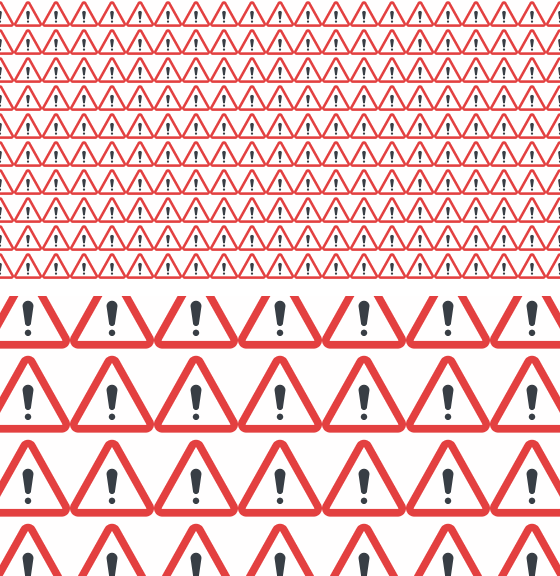
Top: the whole. Bottom: its middle third, enlarged.
This pattern is drawn by a Shadertoy shader. Its source:

```glsl
// Grid of red rounded warning triangles, each holding a dark exclamation mark.

const float ROWS = 10.0;           // repeats down; square cells give 20 across at 2:1

// Lengths below are in cell units, with x = 0 on the triangle's axis.
const float BASE_Y = 0.14;         // core triangle, before rounding
const float APEX_Y = 0.855;
const float HALF_BASE = 0.40;
const float MID_RADIUS = 0.054;    // offset from the core to the stroke's centre line
const float HALF_STROKE = 0.046;

const vec2 MARK_TOP = vec2(0.0, 0.545);
const vec2 MARK_BOTTOM = vec2(0.0, 0.345);
const float MARK_TOP_RADIUS = 0.065;
const float MARK_BOTTOM_RADIUS = 0.036;
const vec2 DOT_CENTRE = vec2(0.0, 0.228);
const float DOT_RADIUS = 0.038;

const vec3 PAPER = vec3(1.0, 0.995, 0.995);
const vec3 RED = vec3(0.89, 0.25, 0.25);
const vec3 INK = vec3(0.22, 0.245, 0.27);

// Offset from p to the nearest point of segment ab; z is the position along it.
vec3 segmentOffset(vec2 p, vec2 a, vec2 b) {
    vec2 ab = b - a;
    float t = clamp(dot(p - a, ab) / dot(ab, ab), 0.0, 1.0);
    return vec3(p - a - ab * t, t);
}

// Signed distance to the upright isosceles core triangle.
float sdTriangle(vec2 p) {
    p.x = abs(p.x);
    vec2 apex = vec2(0.0, APEX_Y);
    vec2 corner = vec2(HALF_BASE, BASE_Y);
    float toSide = length(segmentOffset(p, apex, corner).xy);
    float toBase = length(segmentOffset(p, vec2(0.0, BASE_Y), corner).xy);
    vec2 sideNormal = normalize(vec2(APEX_Y - BASE_Y, HALF_BASE));
    bool inside = p.y > BASE_Y && dot(p - apex, sideNormal) < 0.0;
    return min(toSide, toBase) * (inside ? -1.0 : 1.0);
}

// Tapered bar with a round dot beneath.
float sdExclamation(vec2 p) {
    vec3 bar = segmentOffset(p, MARK_TOP, MARK_BOTTOM);
    float barDistance = length(bar.xy) - mix(MARK_TOP_RADIUS, MARK_BOTTOM_RADIUS, bar.z);
    return min(barDistance, length(p - DOT_CENTRE) - DOT_RADIUS);
}

float coverage(float distance, float pixel) {
    return clamp(0.5 - distance / pixel, 0.0, 1.0);
}

void mainImage(out vec4 fragColor, in vec2 fragCoord) {
    float pixel = ROWS / iResolution.y;
    vec2 grid = fragCoord * pixel;

    // Triangles centre on whole x, so the left and right edges cut one in half.
    vec2 cell = vec2(fract(grid.x + 0.5) - 0.5, fract(grid.y));

    float outline = abs(sdTriangle(cell) - MID_RADIUS) - HALF_STROKE;
    vec3 colour = mix(PAPER, RED, coverage(outline, pixel));
    colour = mix(colour, INK, coverage(sdExclamation(cell), pixel));

    fragColor = vec4(colour, 1.0);
}
```
